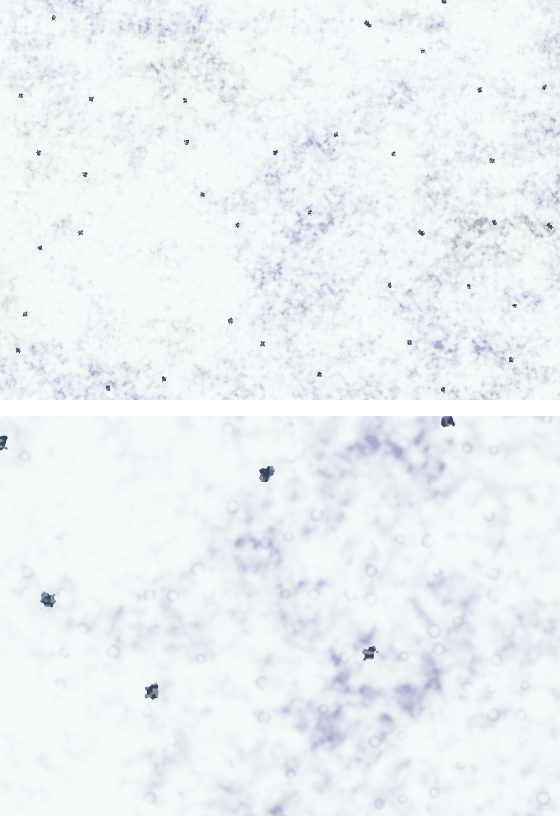
Top: the whole. Bottom: its middle third, enlarged.
Write a Shadertoy shader that draws this texture.

```glsl
// Pale paper with blue-grey mottling and small scattered ink specks.
#define PAPER vec3(0.967, 0.985, 0.982)
#define VIOLET_STAIN vec3(0.765, 0.775, 0.865)
#define GREY_STAIN vec3(0.775, 0.790, 0.815)
#define INK vec3(0.17, 0.23, 0.34)
#define STAIN_LEVEL 0.10
#define STAIN_CONTRAST 2.9
#define RING_CELL 0.024
#define RING_SHARE 0.28
#define SPECK_CELL 0.18
#define SPECK_SHARE 0.92
#define SPECK_SIZE 0.0056
#define SLASH_SHARE 0.09

float hash(vec2 p) {
    return fract(sin(dot(p, vec2(127.1, 311.7))) * 43758.5453);
}

vec2 hash2(vec2 p) {
    return vec2(hash(p), hash(p + 41.3));
}

mat2 rotation(float angle) {
    float c = cos(angle), s = sin(angle);
    return mat2(c, -s, s, c);
}

// Smooth value noise, centred on zero
float noise(vec2 p) {
    vec2 cell = floor(p), f = fract(p);
    f = f * f * (3.0 - 2.0 * f);
    float low = mix(hash(cell), hash(cell + vec2(1, 0)), f.x);
    float high = mix(hash(cell + vec2(0, 1)), hash(cell + vec2(1, 1)), f.x);
    return mix(low, high, f.y) - 0.5;
}

// Broad patches broken into clusters, blots and grain
float mottling(vec2 p) {
    float patches = 0.7 * noise(p * vec2(4.2, 3.6) + 7.0);
    float clusters = 0.6 * noise(p * vec2(12.0, 16.0) + 23.0);
    float blots = 0.6 * noise(rotation(0.3) * p * vec2(34.0, 42.0) + 51.0);
    float grain = 0.8 * noise(rotation(0.7) * p * 100.0);
    float dust = 0.4 * noise(rotation(1.1) * p * 210.0);
    return patches + clusters + blots + grain + dust;
}

// Tiny faint ringlets, at most one per cell
float ringlets(vec2 p, float pixel) {
    vec2 cell = floor(p / RING_CELL);
    vec2 centre = (cell + mix(vec2(0.3), vec2(0.7), hash2(cell + 5.0))) * RING_CELL;
    float radius = mix(0.003, 0.005, hash(cell + 17.0));
    float ring = abs(length(p - centre) - radius);
    float present = step(hash(cell + 29.0), RING_SHARE);
    return present * (1.0 - smoothstep(0.0005, 0.0015 + pixel, ring));
}

// Ragged square specks, a few of them drawn out into slanted slashes
float specks(vec2 p, float pixel) {
    vec2 cell = floor(p / SPECK_CELL);
    vec2 centre = (cell + mix(vec2(0.1), vec2(0.9), hash2(cell + 3.0))) * SPECK_CELL;
    float slash = step(hash(cell + 61.0), SLASH_SHARE);
    vec2 q = rotation(-0.7 * slash) * (p - centre);
    vec2 halfSize = SPECK_SIZE * mix(vec2(0.85, 0.95), vec2(1.45, 0.8), slash);
    vec2 d = abs(q) - halfSize + 0.002;
    float edge = length(max(d, 0.0)) + min(max(d.x, d.y), 0.0) - 0.002;
    edge += 0.005 * noise(p * 330.0 + 13.0);
    float body = 1.0 - smoothstep(-0.5 * pixel, 0.5 * pixel + 0.0005, edge);
    float crevices = smoothstep(-0.3, 0.15, noise(p * 390.0 + 71.0));
    float density = mix(0.5, 0.95, max(crevices, 0.6 * slash));
    return body * density * step(hash(cell + 83.0), SPECK_SHARE);
}

void mainImage(out vec4 fragColor, in vec2 fragCoord) {
    vec2 p = fragCoord / iResolution.y;
    float pixel = 1.0 / iResolution.y;

    // Stain strength grows steeply where the noise layers agree
    float stain = STAIN_LEVEL * exp(STAIN_CONTRAST * mottling(p));
    stain += 0.25 * ringlets(p, pixel) * smoothstep(0.03, 0.2, stain);

    // Hue drifts between violet and grey
    float greyness = smoothstep(-0.2, 0.3, noise(p * 5.0 + 91.0));
    vec3 stainColor = mix(VIOLET_STAIN, GREY_STAIN, greyness);
    vec3 color = mix(PAPER, stainColor, min(stain, 1.4));

    color = mix(color, INK, specks(p, pixel));
    fragColor = vec4(color, 1.0);
}
```
